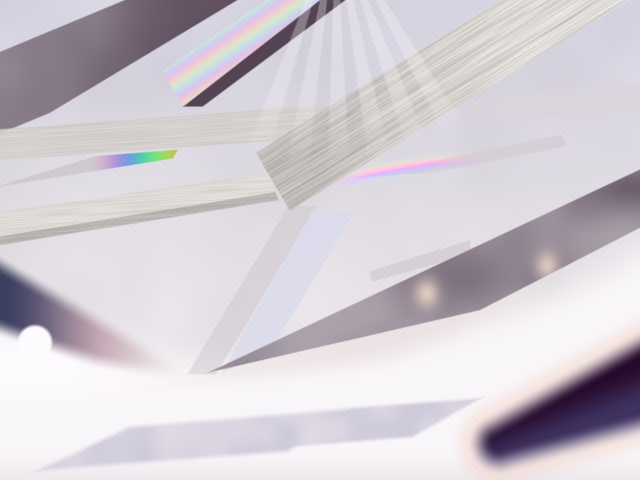
A Shadertoy shader for this background:

```glsl
// Pale abstract scene of translucent shards, wooden beams and blurred dark splinters

vec2 p;   // position, in hundredths of the canvas height
vec3 col; // colour painted so far

float hash(vec2 v) { return fract(sin(dot(v, vec2(127.1, 311.7))) * 43758.5453); }

float noise(vec2 v) {
    vec2 i = floor(v), f = fract(v), e = vec2(1, 0);
    f *= f * (3. - 2. * f);
    return mix(mix(hash(i), hash(i + e), f.x),
               mix(hash(i + e.yx), hash(i + e.xx), f.x), f.y);
}

// Signed distance to the line a-b, positive on its left
float side(vec2 v, vec2 a, vec2 b) {
    vec2 e = normalize(b - a);
    return e.x * (v.y - a.y) - e.y * (v.x - a.x);
}

// Mask of a convex quad, corners in clockwise order
float quad(vec4 ab, vec4 cd, float soft) {
    float d = max(max(side(p, ab.xy, ab.zw), side(p, ab.zw, cd.xy)),
                  max(side(p, cd.xy, cd.zw), side(p, cd.zw, ab.xy)));
    return smoothstep(soft, -soft, d);
}

float quad(vec4 ab, vec4 cd) { return quad(ab, cd, .22); }

void paint(vec3 tint, float mask) { col = mix(col, tint, mask); }

// Mauve grey of a given brightness
vec3 tone(float v) { return vec3(v, 1.08 * v - .09, v); }

float glow(vec2 centre, vec2 size) {
    vec2 q = (p - centre) / size;
    return exp(-dot(q, q));
}

vec3 spectrum(float t) { return .5 + .5 * cos(6.2832 * (t + vec3(0, .33, .67))); }

// Streaks running along a direction of the given slope
float grain(float slope) {
    vec2 d = normalize(vec2(1, slope));
    return noise(vec2(dot(p, d) * .12, (d.x * p.y - d.y * p.x) * 4.)) - .5;
}

void mainImage(out vec4 fragColor, in vec2 fragCoord) {
    p = fragCoord / iResolution.xy * vec2(133.33, 100);

    // Lavender haze over a white floor
    float cloud = noise(p * .06) + .5 * noise(p * .14) - .75;
    col = mix(tone(.9), vec3(.84, .83, .88), smoothstep(40., 95., p.y)) + cloud * .035;
    float bend = p.x - 48.;
    paint(tone(.98), smoothstep(6., -6., p.y - 24. - .0032 * bend * bend));
    paint(tone(.89), .7 * smoothstep(7., -3., p.y));

    // Faint leaning panes
    paint(tone(.82), .6 * quad(vec4(39, 22, 60, 57), vec4(66, 57, 45, 22)));
    paint(vec3(.86, .86, .93), .8 * quad(vec4(46, 22, 65, 56), vec4(74, 56, 57, 28)));
    paint(tone(.82), .7 * quad(vec4(77, 43.5, 98, 50), vec4(98, 47, 77.5, 41.3)));

    // Dark band in the upper left
    vec3 umber = mix(tone(.53), tone(.37), smoothstep(10., 45., p.x)) + .07 * cloud;
    paint(umber, quad(vec4(-5, 87.1, 102, 131.6), vec4(10.4, 76.5, -5, 70.1)));

    // Iridescent glass bar and its dark flank
    vec2 foot = vec2(38.2, 77.8), top = vec2(68, 101);
    vec3 glass = tone(.8) + .13 * spectrum(side(p, foot, top) * .22 + p.x * .02);
    paint(glass, quad(vec4(33.8, 85.2, 57, 101), vec4(top, foot)));
    paint(tone(.33), quad(vec4(foot, top), vec4(73.3, 101, 42.2, 77.8)));

    // Pale bars on the right
    paint(tone(.86), .7 * quad(vec4(92, 74, 100, 79.5), vec4(134, 83, 134, 77)));
    paint(tone(.83), .75 * quad(vec4(74, 63, 117, 72), vec4(118, 69.5, 90, 64)));

    // Wooden beams on the left
    vec3 warm = vec3(0, .01, -.03);
    vec3 wood = warm + .07 * grain(.07);
    paint(tone(.83) + wood, .9 * quad(vec4(-1, 73, 78, 79), vec4(69, 71.5, -1, 66.5)));
    vec2 left = vec2(-1, 48.8), right = vec2(58, 58.3);
    float under = smoothstep(1.9, 1.6, side(p, left, right));
    paint(mix(tone(.87), tone(.73), under) + wood, quad(vec4(-1, 55.7, 56, 64), vec4(right, left)));

    // Main beam rising to the upper right, with a ridge
    vec2 heel = vec2(60.4, 56.1), tip = vec2(131, 100);
    vec3 timber = warm + mix(tone(.76), tone(.87), smoothstep(58., 110., p.x)) + .13 * grain(.62);
    timber -= .06 * smoothstep(.5, 0., abs(side(p, heel, tip) - 3.3));
    paint(timber, quad(vec4(53.3, 68.2, 104, 100), vec4(tip, heel)));

    // Rainbow caustics: a short strip and a curved arc
    vec3 strip = mix(tone(.8), .2 + .7 * spectrum(p.x * .045 - .8), smoothstep(18., 30., p.x));
    paint(strip, .8 * quad(vec4(-1, 61, 20, 67.5), vec4(37, 68.8, 36, 67)));
    float u = p.x - 72., arc = p.y - 62.5 - .26 * u + .004 * u * u;
    float fade = smoothstep(-4., 6., u) * smoothstep(30., 16., u);
    col += .28 * fade * exp(-arc * arc * .7) * (spectrum(.15 - arc * .2) - .4);

    // Fan of light shafts
    vec2 ray = p - vec2(70, 116);
    for (float k = 0.; k < 6.; k++) {
        float off = abs(atan(ray.x, -ray.y) + .33 - .17 * k);
        paint(tone(.97), .32 * smoothstep(.055, .035, off) * smoothstep(56., 32., length(ray)));
    }

    // Large smoky shard with a pale rim and warm glints
    paint(vec3(.93, .87, .86), .5 * quad(vec4(43, 21, 100, 36), vec4(110, 38, 80, 25), 3.));
    vec3 smoke = mix(tone(.53), tone(.67), smoothstep(-.45, .35, cloud));
    smoke = mix(smoke, tone(.47), .8 * glow(vec2(97, 42), vec2(11, 8)));
    smoke = mix(smoke, tone(.43), glow(vec2(133, 61), vec2(13, 4)));
    for (float k = 0.; k < 2.; k++)
        smoke += vec3(.32, .29, .2) * glow(vec2(89, 39) + k * vec2(25, 5.5), vec2(2.5, 3));
    paint(smoke, quad(vec4(43.4, 22.4, 134, 65), vec4(134, 52.9, 100, 35.4)));

    // Lavender reflection on the floor
    float ripple = .6 + .4 * noise(p * .2);
    paint(vec3(.81, .79, .85), ripple * max(quad(vec4(8, 2, 27, 11), vec4(75, 15, 60, 6), .8),
                                            quad(vec4(50, 6, 73, 15), vec4(100, 17, 86, 9), .6)));

    // Blurred splinter on the left, bright below
    paint(tone(1.), .9 * glow(vec2(6, 24), vec2(24, 8)));
    vec3 slate = mix(vec3(.24, .25, .38), vec3(.76, .64, .69), smoothstep(0., 23., p.x));
    paint(slate, smoothstep(40., 16., p.x) * quad(vec4(-8, 49.5, 41, 21), vec4(20, 25, -8, 34.5), 2.));
    paint(tone(1.), smoothstep(4., 3., distance(p, vec2(7.3, 28.7))));

    // Blurred dark splinter in the lower right
    vec2 axis = vec2(38, 15.5), q = p - vec2(104, 7.5);
    float along = clamp(dot(q, axis) / dot(axis, axis), 0., 1.);
    float blade = length(q - axis * along) - 4.2 - 5. * along;
    float halo = (blade - 2.) / 2.5;
    paint(vec3(.95, .82, .77), .45 * exp(-halo * halo));
    vec3 ink = mix(vec3(.25, .2, .38), vec3(.15, .04, .17), smoothstep(-4., 5., side(q, vec2(0), axis)));
    paint(ink, smoothstep(2.5, -3., blade));

    // Fine diagonal mesh
    vec2 mesh = abs(fract(vec2(p.x + p.y, p.x - p.y) * .6) - .5);
    col -= .012 * smoothstep(.38, .5, max(mesh.x, mesh.y));
    fragColor = vec4(col, 1);
}
```
